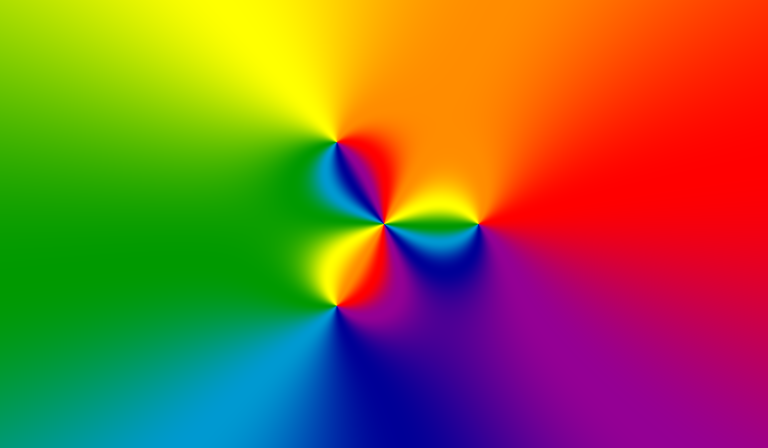
A Shadertoy shader for this background:

```glsl
// Phase portrait of the complex function z - 1/z^2 in a smooth rainbow.

// Rainbow colour for a phase in degrees; the palette wraps at red.
vec3 rainbow(float phase) {
    const float stops[8] = float[8](9.0, 62.0, 127.0, 188.0, 228.0, 279.0, 320.0, 369.0);
    const vec3 colors[8] = vec3[8](
        vec3(1.0, 0.0, 0.0),    // red
        vec3(1.0, 0.55, 0.0),   // orange
        vec3(1.0, 1.0, 0.0),    // yellow
        vec3(0.0, 0.6, 0.0),    // green
        vec3(0.0, 0.6, 0.82),   // cyan
        vec3(0.0, 0.0, 0.59),   // navy
        vec3(0.58, 0.0, 0.58),  // violet
        vec3(1.0, 0.0, 0.0));   // red again
    float angle = stops[0] + mod(phase - stops[0], 360.0);
    vec3 color = colors[0];
    for (int i = 1; i < 8; i++) {
        color = mix(color, colors[i], smoothstep(stops[i - 1], stops[i], angle));
    }
    return color;
}

// Three zeros at the cube roots of one, a double pole at the centre.
vec2 portrait(vec2 z) {
    vec2 square = vec2(z.x * z.x - z.y * z.y, 2.0 * z.x * z.y);
    vec2 conjugate = vec2(square.x, -square.y);
    return z - conjugate / max(dot(square, square), 1e-12);
}

void mainImage(out vec4 fragColor, in vec2 fragCoord) {
    vec3 sum = vec3(0.0);
    // Average a 3 x 3 grid of samples to smooth the singular points.
    for (int i = 0; i < 9; i++) {
        vec2 offset = (vec2(i % 3, i / 3) - 1.0) / 3.0;
        vec2 z = (fragCoord + offset - 0.5 * iResolution.xy) / iResolution.y * 4.744;
        vec2 value = portrait(z + 1e-5);
        sum += rainbow(degrees(atan(value.y, value.x)));
    }
    fragColor = vec4(sum / 9.0, 1.0);
}
```
